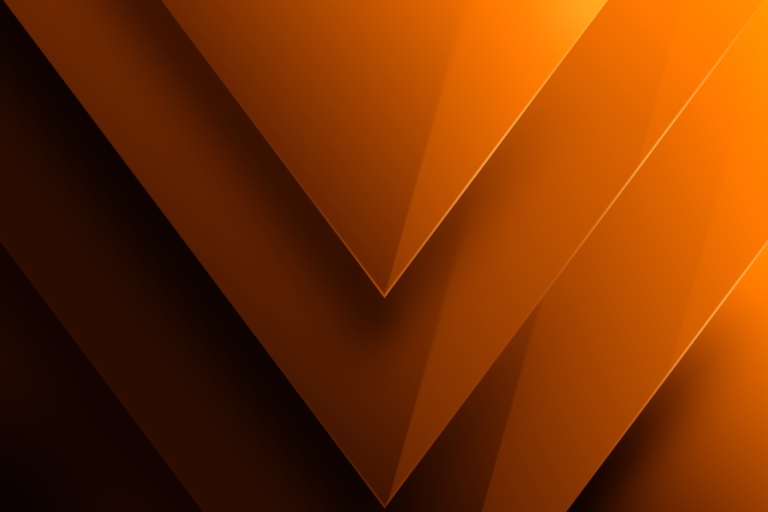
A Shadertoy shader for this background:

```glsl
const float AXIS_X = 0.751;                 // shared centre line of the chevrons
const vec2 EDGE_NORMAL = vec2(0.8, -0.6);
const vec2 EDGE_ALONG = vec2(0.6, 0.8);
const vec3 RIM_COLOR = vec3(1.0, 0.72, 0.36);
const vec3 EMBER_COLOR = vec3(0.85, 0.38, 0.04);

// Maps brightness to the brown-orange-amber ramp
vec3 amber(float tone) {
    tone = max(tone, 0.0);
    return vec3(min(tone, 1.0), 0.47 * pow(tone, 1.3), 0.004);
}

// Signed distance to an upward-opening wedge
float wedge(vec2 p, float apexY) {
    vec2 q = vec2(abs(p.x - AXIS_X), p.y - apexY);
    return dot(q, EDGE_ALONG) < 0.0 ? length(q) : dot(q, EDGE_NORMAL);
}

// Linear brightness over the canvas with a lower limit
float slope(vec2 p, vec2 gradient, float offset, float lowest) {
    return max(dot(p, gradient) + offset, lowest);
}

// Brighter fold to the right of a slanted line, fading upwards
float facet(vec2 p, vec2 foot, float gain) {
    float h = max(p.y - foot.y, 0.0);
    float side = p.x - foot.x - 0.28 * (p.y - foot.y);
    float softness = 0.003 + 0.08 * h * h * h;
    return gain * max(1.0 - 1.3 * h, 0.0) * smoothstep(-softness, softness, side);
}

float bell(float x, float width) {
    return exp(-x * x / (width * width));
}

// Soft shadow; strength holds the left and right amounts
float shadow(vec2 p, float apexY, vec2 strength) {
    float d = max(wedge(p + vec2(0.008, 0.012), apexY), 0.0);
    float h = p.y - max(apexY, 0.0);
    float rightSide = smoothstep(-0.06, 0.08, p.x - AXIS_X);
    float rightFade = 1.0 - smoothstep(0.0, 0.45, h);
    float amount = mix(strength.x, strength.y * rightFade, rightSide);
    return amount * bell(d, mix(0.1, 0.075, rightSide));
}

// Lays one shaded panel with shadow and lit rim over what lies below
vec3 layPanel(vec3 below, vec2 p, float apexY, float tone, float rimY,
              float emberGain, vec2 shadowStrength) {
    float pixel = 1.0 / iResolution.y;
    float d = wedge(p, apexY);
    float rim = smoothstep(-0.0045 - pixel, -0.0015, d);
    float rightSide = step(AXIS_X, p.x);
    float ember = emberGain * exp(-8.0 * max(p.y - apexY, 0.0));

    vec3 face = mix(amber(tone), EMBER_COLOR, rim * ember);
    face = mix(face, RIM_COLOR, rim * rightSide * 0.85 * bell(p.y - rimY, 0.2));
    float light = 1.0 - shadow(p, apexY, shadowStrength);
    below *= vec3(light, pow(light, 1.3), light);
    return mix(below, face, smoothstep(pixel, -pixel, d));
}

void mainImage(out vec4 fragColor, in vec2 fragCoord) {
    vec2 p = fragCoord / iResolution.xy * vec2(1.5, 1.0);

    // Backdrop with a dark lower-left corner
    float backTone = slope(p, vec2(1.0, 1.0), -0.9, 0.14);
    backTone *= mix(0.3, 1.0, smoothstep(0.0, 0.35, length(p)));
    vec3 color = amber(backTone);

    // Lowest panel
    float lowTone = slope(p, vec2(0.72, 0.53), -0.42, 0.165)
        + facet(p, vec2(0.941, 0.0), 0.12)
        + facet(p, vec2(1.318, 0.316), 0.03);
    color = layPanel(color, p, -0.473, lowTone, 0.42, 0.0, vec2(0.45, 0.75));

    // Middle panel
    float midTone = slope(p, vec2(0.48, 0.52), -0.12, 0.2)
        + facet(p, vec2(0.755, 0.01), 0.14)
        + facet(p, vec2(1.24, 0.658), 0.03);
    color = layPanel(color, p, 0.007, midTone, 0.74, 0.25, vec2(0.66, 0.25));

    // Top panel with a pale corner glow
    float topTone = slope(p, vec2(0.87, 0.67), -0.53, 0.2)
        + facet(p, vec2(0.75, 0.418), 0.13);
    color = layPanel(color, p, 0.418, topTone, 0.72, 0.7, vec2(0.55, 0.35));
    float glow = bell(length(p - vec2(1.16, 1.0)), 0.1);
    color += vec3(0.0, 0.08, 0.12) * glow * step(wedge(p, 0.418), 0.0);

    fragColor = vec4(clamp(color, 0.0, 1.0), 1.0);
}
```
